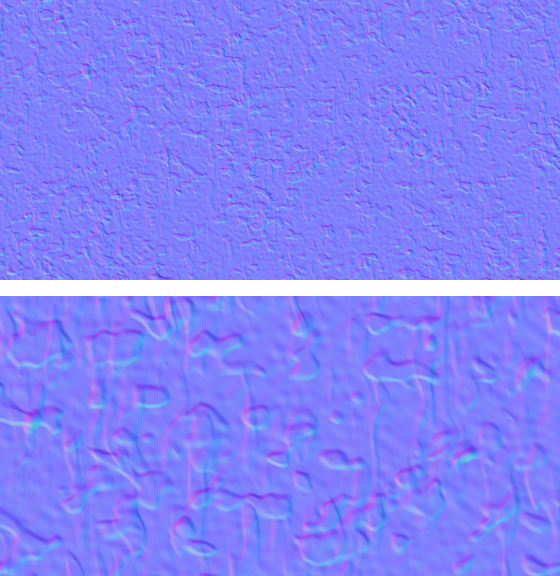
Top, the full canvas; bottom, a detail of the centre.
This texture map is drawn by a WebGL 2 fragment shader. Its source:

```glsl
#version 300 es
precision highp float;

uniform vec2 u_resolution;
out vec4 fragColor;

// Relief depths, in canvas heights
const float GRAIN_DEPTH = 0.0014;
const float STREAK_DEPTH = 0.0014;
const float CRUMB_DEPTH = 0.0023;
const float SCRATCH_DEPTH = 0.0005;
const float CHIP_DEPTH = 0.0034;

// Feature frequencies, per canvas height
const vec2 GRAIN_FREQ = vec2(82.0, 100.0);
const vec2 STREAK_FREQ = vec2(52.0, 18.0);
const vec2 CRUMB_FREQ = vec2(33.0, 38.0);
const vec2 SCRATCH_FREQ = vec2(105.0, 9.0);
const vec2 CHIP_FREQ = vec2(27.0, 23.0);
const float PATCH_FREQ = 6.5;
const float WARP_FREQ = 24.0;

const float WARP_AMOUNT = 0.016;
const float PATCH_CONTRAST = 0.32;
const float SLOPE_STEP = 0.002;
const float BLUE_LEVEL = 0.99;
const mat2 TILT = mat2(0.8, 0.6, -0.6, 0.8);

float hash(vec2 cell) {
    return fract(sin(dot(cell, vec2(127.1, 311.7))) * 43758.5453);
}

float noise(vec2 p) {
    vec2 cell = floor(p);
    vec2 f = fract(p);
    f = f * f * (3.0 - 2.0 * f);
    float low = mix(hash(cell), hash(cell + vec2(1.0, 0.0)), f.x);
    float high = mix(hash(cell + vec2(0.0, 1.0)), hash(cell + vec2(1.0)), f.x);
    return mix(low, high, f.y);
}

// Two octaves give ragged outlines
float ragged(vec2 p) {
    return 0.68 * noise(p) + 0.32 * noise(TILT * p * 2.1 + 17.3);
}

float height(vec2 p) {
    // Trowelled areas alternate with rougher ones
    float roughness = 0.6 * noise(TILT * p * PATCH_FREQ + 5.0)
                    + 0.4 * noise(p * PATCH_FREQ * 2.3 + 31.0);
    float bias = (roughness - 0.5) * PATCH_CONTRAST;

    vec2 warp = vec2(noise(p * WARP_FREQ), noise(p * WARP_FREQ + 43.0)) - 0.5;
    vec2 q = p + WARP_AMOUNT * warp;

    float grain = noise(TILT * p * GRAIN_FREQ);
    float streak = smoothstep(0.54, 0.72, ragged(q * STREAK_FREQ + 9.0) + bias);
    float crumb = smoothstep(0.57, 0.76, ragged(q * CRUMB_FREQ + 61.0) + bias);
    float scratch = smoothstep(0.66, 0.9, noise(q * SCRATCH_FREQ + 23.0) + bias);
    float chip = smoothstep(0.8, 0.96, ragged(q * CHIP_FREQ + 83.0) + bias);

    return GRAIN_DEPTH * grain
         - STREAK_DEPTH * streak
         - CRUMB_DEPTH * crumb
         - SCRATCH_DEPTH * scratch
         - CHIP_DEPTH * chip;
}

void main() {
    vec2 p = gl_FragCoord.xy / u_resolution.y;

    // Slope by central differences
    vec2 dx = vec2(SLOPE_STEP, 0.0);
    vec2 dy = dx.yx;
    vec2 slope = vec2(height(p + dx) - height(p - dx),
                      height(p + dy) - height(p - dy)) / (2.0 * SLOPE_STEP);

    // Tangent space normal packed into colour
    vec3 normal = normalize(vec3(-slope, 1.0));
    vec3 color = 0.5 + 0.5 * normal;
    color.b *= BLUE_LEVEL;
    fragColor = vec4(color, 1.0);
}
```
